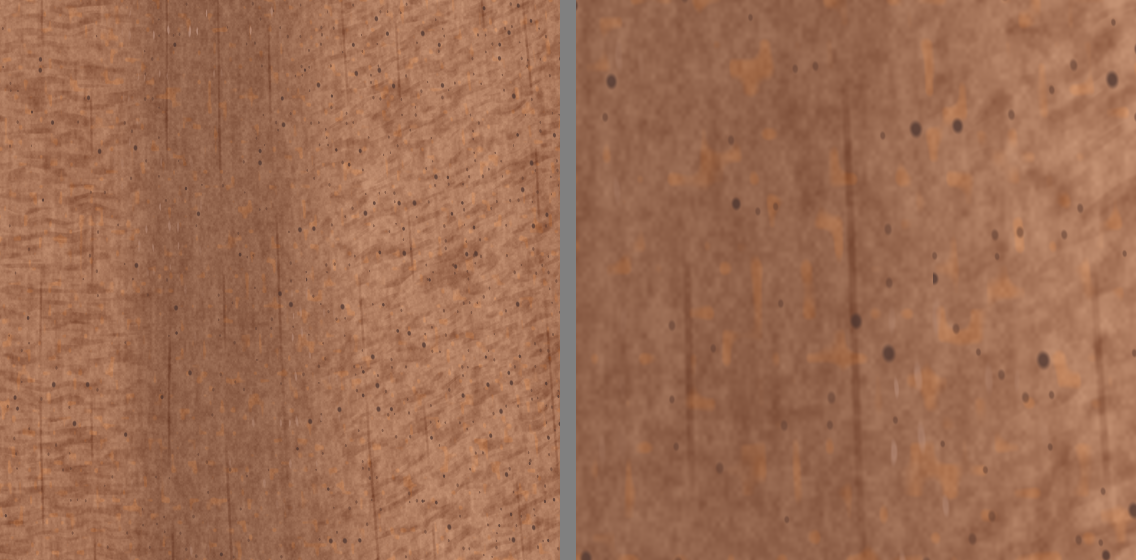
Left, the full canvas; right, a detail of the centre.
Give the GLSL for this texture, as a Shadertoy shader.

```glsl
// Brown hardwood with a dark grain band, rippled figure, pores and pale flecks.

float hash(vec2 p) {
    vec3 q = fract(vec3(p.xyx) * vec3(0.1031, 0.1030, 0.0973));
    q += dot(q, q.yzx + 33.33);
    return fract((q.x + q.y) * q.z);
}

float noise(vec2 p) {
    vec2 i = floor(p), f = fract(p);
    f = f * f * (3.0 - 2.0 * f);
    return mix(mix(hash(i), hash(i + vec2(1, 0)), f.x),
               mix(hash(i + vec2(0, 1)), hash(i + vec2(1, 1)), f.x), f.y);
}

// Short dark strokes across the grain, rising to the right by the slope
float ripple(vec2 p, float slope, vec2 freq) {
    p.y += 0.014 * (noise(p * vec2(24, 16)) - 0.5) - slope * p.x;
    p.x += 0.020 * noise(p * vec2(30, 60) + 7.0);
    float strokes = smoothstep(0.45, 0.85, noise(p * freq));
    float fine = smoothstep(0.45, 0.9, noise(p * freq * 1.6 + 31.0));
    return 0.65 * strokes + 0.45 * fine;
}

// One soft oval per grid cell; only a share of the cells is filled
float scatter(vec2 p, vec2 grid, vec2 radius, float share, float seed) {
    vec2 cell = floor(p * grid);
    vec2 centre = 0.35 + 0.3 * vec2(hash(cell + seed), hash(cell + seed + 17.0));
    float size = mix(0.6, 1.1, hash(cell + seed + 41.0));
    float d = length((fract(p * grid) - centre) / grid / radius) / size;
    return step(hash(cell + seed + 73.0), share) * (1.0 - smoothstep(0.45, 1.25, d));
}

void mainImage(out vec4 fragColor, in vec2 fragCoord) {
    vec2 uv = fragCoord / iResolution.xy;

    // Grain coordinate: lines lean more toward the right side
    vec2 grain = uv;
    grain.x -= (1.0 - uv.y) * 0.075 * smoothstep(0.1, 0.9, uv.x);
    grain.x += 0.008 * (noise(uv * vec2(3, 4)) - 0.5);

    // Broad light and dark bands
    float band = smoothstep(0.17, 0.31, grain.x) * (1.0 - smoothstep(0.42, 0.64, grain.x));
    float right = smoothstep(0.42, 0.6, grain.x);
    float edge = smoothstep(0.82, 0.99, grain.x);
    float tone = mix(0.052, 0.088, right);
    tone = mix(tone, -0.030, band) - 0.045 * edge;
    tone += 0.030 * (noise(grain * vec2(14, 2)) - 0.5);
    tone += 0.022 * (noise(uv * vec2(6, 9) + 5.0) - 0.5);

    // Rippled figure, level on the left and slanted on the right
    float level = ripple(uv, 0.03, vec2(27, 88));
    float slanted = ripple(uv + 3.0, 0.42, vec2(44, 86));
    tone -= 0.105 * mix(level, slanted, right) * (1.0 - 0.8 * band);

    // Vertical fibres and fine surface grain
    tone += 0.040 * (noise(grain * vec2(170, 7)) - 0.5);
    tone += 0.050 * (noise(grain * vec2(125, 42) + 11.0) - 0.5);
    tone += 0.055 * (noise(uv * vec2(230, 150) + 23.0) - 0.5);
    tone += 0.040 * (noise(uv * vec2(390, 330)) - 0.5);

    // Long thin growth lines
    for (int k = 0; k < 9; k++) {
        float id = float(k);
        float x = (id + 0.25 + 0.55 * hash(vec2(id, 4.0))) / 9.0;
        x += 0.004 * (noise(vec2(uv.y * 5.0, id * 9.0)) - 0.5);
        float line = 1.0 - smoothstep(0.0005, 0.0035, abs(grain.x - x));
        tone -= 0.075 * line * smoothstep(0.2, 0.75, noise(vec2(id * 13.0, uv.y * 9.0)));
    }

    vec3 color = vec3(0.61, 0.423, 0.322) + tone * vec3(1.0, 1.0, 0.9);
    color += vec3(0.008, -0.003, -0.008) * mix(1.0, -0.7, band);

    // Warm orange specks
    float warm = smoothstep(0.74, 0.95, noise(grain * vec2(110, 75) + 51.0));
    color += warm * vec3(0.065, 0.025, -0.015);

    // Pale upright flecks, clustered in the dark band
    float cluster = band * smoothstep(0.35, 0.75, noise(uv * vec2(9, 5) + 2.0));
    float fleck = scatter(grain + 0.002 * noise(uv * 60.0), vec2(75, 26),
                          vec2(0.0025, 0.010), 0.24, 5.0);
    color = mix(color, vec3(0.75, 0.59, 0.52), 0.65 * fleck * cluster);

    // Dark pores, denser right of the band
    float pore = scatter(grain, vec2(47, 43), vec2(0.0034, 0.0050),
                         0.035 + 0.075 * right, 90.0);
    float tiny = scatter(grain, vec2(83, 71), vec2(0.0022, 0.0036),
                         0.05 + 0.07 * right, 140.0);
    color = mix(color, vec3(0.29, 0.20, 0.18), 0.72 * pore);
    color = mix(color, vec3(0.38, 0.25, 0.20), 0.55 * tiny);

    fragColor = vec4(color, 1.0);
}
```
